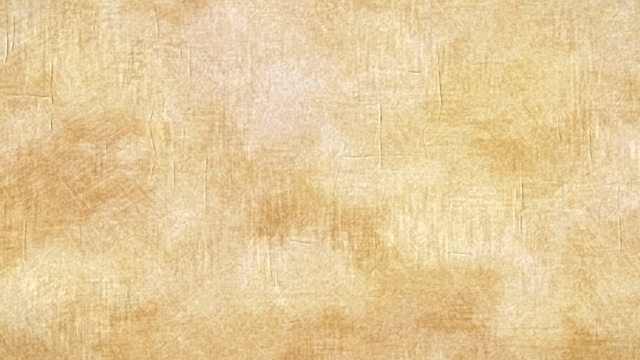
Reproduce this texture procedurally as a Shadertoy shader.

```glsl
// Aged canvas: warm ochre and ivory paint clouds with brush bristles, ridges and scuffs.

#define TONE_MEAN 0.51
#define CLOUD_CONTRAST 1.20
#define TINT_AMOUNT 0.75
#define BRISTLE_DEPTH 0.24
#define WRINKLE_DEPTH 0.050
#define GRAIN_DEPTH 0.19
#define RIDGE_COUNT 48
#define RIDGE_WIDTH 0.0024
#define RIDGE_DEPTH 0.30
#define SPECK_DEPTH 0.16

const vec3 AMBER = vec3(0.83, 0.65, 0.39);
const vec3 HONEY = vec3(0.88, 0.75, 0.53);
const vec3 CREAM = vec3(0.912, 0.82, 0.635);
const vec3 IVORY = vec3(0.945, 0.875, 0.755);

vec2 hash2(vec2 cell) {
    vec3 q = fract(cell.xyx * vec3(0.1031, 0.1030, 0.0973));
    q += dot(q, q.yzx + 33.33);
    return fract((q.xx + q.yz) * q.zy);
}

float slope(vec2 cell, vec2 offset) {
    return dot(hash2(cell + 71.0) * 2.0 - 1.0, offset);
}

float gradientNoise(vec2 p) {
    vec2 c = floor(p), f = p - c;
    vec2 u = f * f * f * (f * (f * 6.0 - 15.0) + 10.0);
    vec2 e = vec2(1.0, 0.0);
    return mix(mix(slope(c, f), slope(c + e, f - e), u.x),
               mix(slope(c + e.yx, f - e.yx), slope(c + 1.0, f - 1.0), u.x), u.y);
}

float fbm(vec2 p) {
    float sum = 0.0, amp = 0.50;
    for (int i = 0; i < 6; i++) {
        sum += amp * gradientNoise(p);
        p = mat2(1.6, 1.2, -1.2, 1.6) * p + 9.7;
        amp *= 0.66;
    }
    return sum;
}

float glow(vec2 p, vec2 centre, vec2 radius) {
    vec2 d = (p - centre) / radius;
    return exp(-dot(d, d));
}

float patchMask(vec2 p) {
    return smoothstep(-0.10, 0.25, gradientNoise(p));
}

// Fine parallel hairs; the first axis runs across the stroke.
float bristles(vec2 p) {
    p.x += 0.004 * gradientNoise(p * 13.0);
    return gradientNoise(p * vec2(118.0, 13.0)) + 0.6 * gradientNoise(p * vec2(64.0, 7.0) + 31.0);
}

float brushwork(vec2 p) {
    vec2 diagonal = mat2(0.5, 0.87, -0.87, 0.5) * p;
    vec2 counter = mat2(0.8, -0.6, 0.6, 0.8) * p;
    float left = 1.0 - smoothstep(0.2, 0.75, p.x);
    return bristles(p) * (0.15 + patchMask(p * vec2(6.5, 4.0) + 5.0))
         + 0.75 * bristles(p.yx + 17.0) * patchMask(p * vec2(4.2, 7.5) + 23.0)
         + 0.6 * bristles(diagonal + 41.0) * patchMask(p * 5.2 + 47.0) * (0.4 + left)
         + 0.6 * bristles(counter + 67.0) * patchMask(p * 5.7 + 91.0);
}

// Thin wandering folds in the dried paint.
float folds(vec2 p) {
    vec2 bend = vec2(gradientNoise(p * 7.0), gradientNoise(p * 7.0 + 37.0));
    float broad = abs(gradientNoise(p * vec2(25.0, 15.0) + 2.0 * bend));
    float small = abs(gradientNoise(p * vec2(33.0, 41.0) - 2.0 * bend + 53.0));
    return (1.0 - smoothstep(0.0, 0.09, broad)) * patchMask(p * 6.0 + 61.0)
         + (1.0 - smoothstep(0.0, 0.13, small)) * patchMask(p * 9.0 + 29.0);
}

// Raised paint lines, lit on one side and shaded on the other.
float ridges(vec2 p, float aspect) {
    float relief = 0.0;
    for (int i = 0; i < RIDGE_COUNT; i++) {
        float id = float(i);
        vec2 place = hash2(vec2(id, 3.0)), kind = hash2(vec2(id, 19.0));
        vec2 d = p - place * vec2(aspect, 1.0);
        if (kind.x > 0.8) d = d.yx;
        float reach = mix(0.022, 0.15, kind.y * kind.y);
        d.x += 0.018 * gradientNoise(vec2(d.y * 11.0, id * 7.3));
        float body = 1.0 - smoothstep(0.5 * reach, reach, abs(d.y));
        body *= clamp(0.5 + 1.8 * gradientNoise(vec2(d.y * 32.0, id * 3.7)), 0.0, 1.0);
        float lit = exp(-pow(d.x / RIDGE_WIDTH, 2.0));
        float shade = exp(-pow((d.x - 1.7 * RIDGE_WIDTH) / RIDGE_WIDTH, 2.0));
        relief += body * mix(0.35, 1.2, place.y * kind.y) * (0.7 * lit - shade);
    }
    return relief;
}

float specks(vec2 p) {
    vec2 cell = floor(p * 19.0), r = hash2(cell + 7.0);
    vec2 d = fract(p * 19.0) - 0.2 - 0.6 * r;
    float rare = smoothstep(0.94, 1.0, hash2(cell + 131.0).x);
    return rare * (1.0 - smoothstep(0.01, 0.08, length(d + 0.1 * gradientNoise(p * 70.0))));
}

vec3 paintRamp(float tone) {
    vec3 c = mix(AMBER, HONEY, smoothstep(0.0, 0.38, tone));
    c = mix(c, CREAM, smoothstep(0.32, 0.62, tone));
    return mix(c, IVORY, smoothstep(0.56, 0.98, tone));
}

void mainImage(out vec4 fragColor, in vec2 fragCoord) {
    float aspect = iResolution.x / iResolution.y;
    vec2 p = fragCoord / iResolution.y;
    vec2 q = vec2(p.x / aspect, p.y);

    // Broad clouds, pale in the middle and amber toward the left and bottom
    vec2 warp = vec2(fbm(p * 3.5 + 3.0), fbm(p * 3.5 + 51.0));
    float tone = TONE_MEAN + CLOUD_CONTRAST * fbm(p * vec2(3.2, 4.2) + 0.9 * warp + 13.0);
    float rose = glow(q, vec2(0.40, 0.78), vec2(0.22, 0.25));
    float lemon = glow(q, vec2(0.76, 0.60), vec2(0.20, 0.36));
    tone += 0.17 * rose + 0.13 * lemon + 0.20 * glow(q, vec2(0.18, 0.27), vec2(0.17, 0.10));
    tone -= 0.20 * glow(q, vec2(0.08, 0.55), vec2(0.24, 0.20)) + 0.20 * (1.0 - smoothstep(0.0, 0.22, q.y));

    // Paint texture
    float strokes = brushwork(p);
    float grain = gradientNoise(p * 127.0) + 0.6 * gradientNoise(p * 67.0 + 19.0);
    float relief = folds(p) - folds(p + vec2(0.0035, -0.0025));
    tone += BRISTLE_DEPTH * strokes + GRAIN_DEPTH * grain;
    vec3 colour = paintRamp(tone);

    // Rosy grey and lemon glazes
    float hue = 2.0 * fbm(p * 2.1 + 83.0) + 0.6 * rose - 0.75 * lemon;
    colour += TINT_AMOUNT * clamp(hue, -0.7, 0.9) * vec3(-0.012, -0.018, 0.065);

    // Relief, specks and worn corners
    float light = 1.0 + 0.07 * strokes + 0.08 * grain + WRINKLE_DEPTH * relief;
    light += RIDGE_DEPTH * ridges(p, aspect) - SPECK_DEPTH * specks(p);
    light -= 0.05 * smoothstep(0.5, 0.72, length(q - 0.5));
    fragColor = vec4(clamp(colour * light, 0.0, 1.0), 1.0);
}
```
